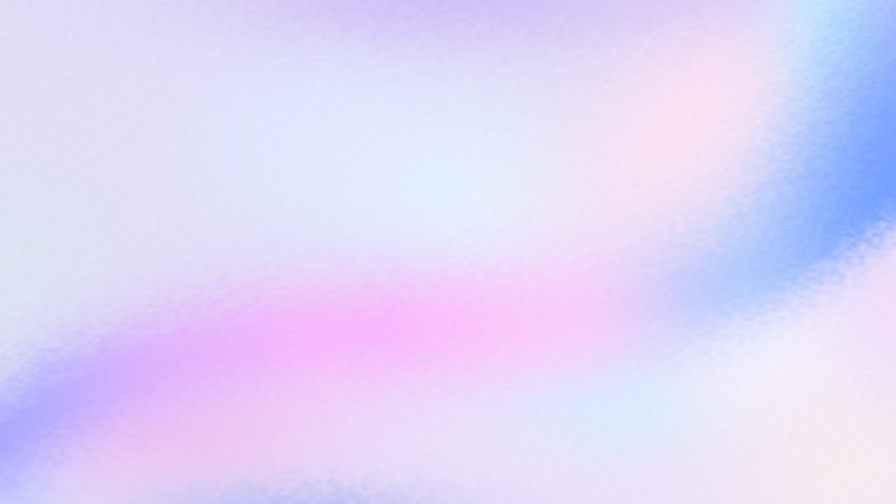
Give the GLSL for this background, as a Shadertoy shader.

```glsl
float hash(vec2 cell) {
    vec3 q = fract(vec3(cell.xyx) * 0.1031);
    q += dot(q, q.yzx + 33.33);
    return fract((q.x + q.y) * q.z);
}

float valueNoise(vec2 p) {
    vec2 cell = floor(p);
    vec2 f = fract(p);
    f = f * f * (3.0 - 2.0 * f);
    float low = mix(hash(cell), hash(cell + vec2(1.0, 0.0)), f.x);
    float high = mix(hash(cell + vec2(0.0, 1.0)), hash(cell + 1.0), f.x);
    return mix(low, high, f.y);
}

// Two octaves of fine grain, centred on zero
float grain(vec2 p) {
    return 0.65 * valueNoise(p) + 0.35 * valueNoise(p * 2.1 + 17.0) - 0.5;
}

// Lay a soft elliptical glow over a colour
vec3 glow(vec3 under, vec3 tint, vec2 p, vec2 centre, vec2 radius, float strength) {
    vec2 d = (p - centre) / radius;
    return mix(under, tint, strength * exp(-dot(d, d)));
}

vec3 upperField(vec2 p) {
    vec3 c = vec3(0.888, 0.868, 0.962);
    c = glow(c, vec3(0.865, 0.895, 0.955), p, vec2(0.0, 0.48), vec2(0.14, 0.22), 0.9);
    c = glow(c, vec3(0.875, 0.915, 0.995), p, vec2(0.37, 0.72), vec2(0.17, 0.22), 0.85);
    c = glow(c, vec3(0.890, 0.945, 1.000), p, vec2(0.53, 0.59), vec2(0.15, 0.20), 0.95);
    // Rosy haze leaning along the diagonal
    vec2 leaning = vec2(p.x - 0.35 * (p.y - 0.78), p.y);
    c = glow(c, vec3(0.985, 0.885, 0.960), leaning, vec2(0.77, 0.78), vec2(0.12, 0.32), 0.95);
    c = glow(c, vec3(0.800, 0.730, 0.970), p, vec2(0.50, 1.04), vec2(0.27, 0.13), 0.95);
    c = glow(c, vec3(0.860, 0.800, 0.975), p, vec2(0.77, 1.03), vec2(0.13, 0.08), 0.8);
    c = glow(c, vec3(0.780, 0.920, 1.000), p, vec2(0.93, 0.96), vec2(0.065, 0.20), 0.95);
    return c;
}

vec3 lowerField(vec2 p) {
    vec3 c = vec3(0.920, 0.885, 0.980);
    c = glow(c, vec3(0.930, 0.780, 0.945), p, vec2(0.20, 0.13), vec2(0.19, 0.14), 0.95);
    c = glow(c, vec3(0.740, 0.750, 0.950), p, vec2(0.33, -0.02), vec2(0.18, 0.065), 0.95);
    c = glow(c, vec3(0.835, 0.930, 0.990), p, vec2(0.70, 0.20), vec2(0.13, 0.10), 0.9);
    c = glow(c, vec3(0.950, 0.945, 1.000), p, vec2(0.86, 0.28), vec2(0.11, 0.13), 0.9);
    c = glow(c, vec3(0.975, 0.920, 0.935), p, vec2(0.95, 0.07), vec2(0.14, 0.20), 0.9);
    c = glow(c, vec3(0.950, 0.870, 0.980), p, vec2(1.00, 0.38), vec2(0.06, 0.14), 0.9);
    c = glow(c, vec3(0.800, 0.830, 0.990), p, vec2(0.00, 0.01), vec2(0.07, 0.08), 0.9);
    return c;
}

float ribbonHeight(float x) {
    return 0.13 + x * (1.17 + x * (-2.23 + x * 1.56));
}

vec3 ribbonColour(float x) {
    vec3 c = mix(vec3(0.66, 0.67, 1.00), vec3(0.89, 0.70, 0.99), smoothstep(-0.03, 0.22, x));
    c = mix(c, vec3(0.97, 0.725, 0.99), smoothstep(0.18, 0.38, x));
    c = mix(c, vec3(0.985, 0.79, 0.985), smoothstep(0.40, 0.62, x));
    c = mix(c, vec3(0.69, 0.79, 0.99), smoothstep(0.63, 0.83, x));
    return mix(c, vec3(0.47, 0.635, 1.00), smoothstep(0.82, 1.0, x));
}

// Ribbon coverage from signed height d; its top flares out at the right
float ribbonMask(float d, float x) {
    float above = mix(0.12, 0.44, smoothstep(0.78, 1.0, x));
    float below = mix(0.125, 0.085, smoothstep(0.65, 1.0, x));
    float s = d / (d > 0.0 ? above : below);
    float thinning = 0.25 * exp(-pow((x - 0.71) / 0.10, 2.0));
    return (1.0 - thinning) * exp(-s * s);
}

vec3 gradientScene(vec2 p) {
    float d = p.y - ribbonHeight(p.x);
    vec3 field = mix(lowerField(p), upperField(p), smoothstep(-0.06, 0.06, d));
    return mix(field, ribbonColour(p.x), ribbonMask(d, p.x));
}

void mainImage(out vec4 fragColor, in vec2 fragCoord) {
    vec2 uv = fragCoord / iResolution.xy;
    vec2 grainPos = vec2(uv.x * iResolution.x / iResolution.y, uv.y) * vec2(75.0, 115.0);

    // Frosted glass: jitter the lookup with fine noise
    vec2 jitter = vec2(grain(grainPos), grain(grainPos + 61.7));
    vec3 colour = gradientScene(uv + jitter * vec2(0.022, 0.05));

    // Faint surface relief lit from the upper left
    float relief = grain(grainPos + vec2(-0.4, 0.4)) - jitter.x;
    colour += 0.018 * relief;

    fragColor = vec4(clamp(colour, 0.0, 1.0), 1.0);
}
```
